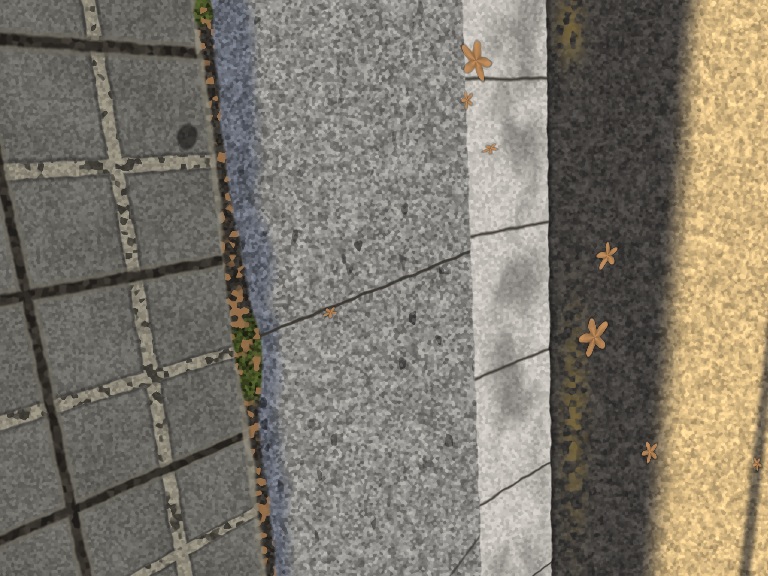
Give the GLSL for this texture, as a Shadertoy shader.

```glsl
// A street edge seen from above: ribbed pavers, weeds, speckled granite,
// pale kerb blocks and asphalt crossed by a shadow. Joints come from warped
// row coordinates; the grain is smooth cellular noise and layered sines.
#define GRAIN 190.0
#define GRANITE vec3(0.54, 0.535, 0.52)
#define PAVER vec3(0.405, 0.40, 0.38)
#define RIB vec3(0.56, 0.54, 0.48)
#define JOINT vec3(0.19, 0.175, 0.155)
#define KERB vec3(0.73, 0.715, 0.69)
#define ASPHALT vec3(0.255, 0.245, 0.235)
#define SUNLIT vec3(0.84, 0.72, 0.51)
#define WEED vec3(0.17, 0.20, 0.085)
#define LEAF vec3(0.70, 0.51, 0.33)

// Smoothly blended random value per cell, 0 to 1
float cells(vec2 p) {
    vec2 base = floor(p), f = p - base;
    float sum = 0.0, total = 0.0;
    for (int n = 0; n < 9; n++) {
        vec2 o = vec2(n % 3 - 1, n / 3 - 1);
        vec3 h = fract((base + o + 50.0).xyx * vec3(0.1031, 0.103, 0.0973));
        h += dot(h, h.yzx + 33.33);
        h = fract((h.xxy + h.yzz) * h.zyx);
        vec2 d = o + 0.15 + 0.7 * h.xy - f;
        float w = exp(-9.0 * dot(d, d));
        sum += w * h.z;
        total += w;
    }
    return sum / total;
}

// Layered sines, about -1 to 1
float waves(vec2 p) {
    float s = 0.0, a = 0.5;
    for (int i = 0; i < 4; i++) {
        s += a * sin(p.x + 1.7 * sin(p.y));
        p = mat2(1.5, 1.1, -1.1, 1.5) * p + 2.3;
        a *= 0.6;
    }
    return s;
}

float stripe(float d, float halfWidth, float soft) {
    return 1.0 - smoothstep(halfWidth - soft, halfWidth + soft, abs(d));
}

float glow(vec2 d, vec2 size) {
    d /= size;
    return exp(-dot(d, d));
}

// Row number k where a*k*k - b*k + c = 0: rows that shrink and tilt
float rowIndex(float a, float b, float c) {
    return (b - sqrt(max(b * b - 4.0 * a * c, 0.0))) / (2.0 * a);
}

// Distance to the nearest even grid line
float gridGap(vec2 g, vec2 scale) {
    vec2 d = abs(g - 2.0 * round(g * 0.5)) * scale;
    return min(d.x, d.y);
}

vec3 paving(vec2 p, float grain, float grit, float soft) {
    float x = p.x - 0.191, width = 0.217 - 0.045 * p.y;
    float row = rowIndex(0.0045, 0.2118 - 0.125 * x, p.y - 0.0816 - 0.07 * x);
    vec2 grid = vec2((p.x - 0.153 - 0.169 * p.y) / width, row);
    float rib = gridGap(grid - vec2(0, 1), vec2(width, 0.19));
    float joint = gridGap(grid + vec2(1, 0), vec2(width, 0.19));
    vec3 col = PAVER * (0.83 + 0.34 * grain) + 0.025 * waves(p * 17.0);
    col *= 1.0 - 0.28 * stripe(rib - 0.014, 0.003, 0.003);
    vec3 ribCol = RIB * (0.85 + 0.3 * grain) * (1.0 - 0.55 * smoothstep(0.66, 0.85, grit));
    col = mix(col, ribCol, stripe(rib, 0.0115, soft));
    col = mix(col, RIB * 0.75, 0.6 * stripe(joint - 0.012, 0.004, 0.003));
    return mix(col, JOINT * (0.6 + 0.8 * grit), stripe(joint, 0.0085, 0.003));
}

vec3 kerb(vec2 p, float grain, float soft) {
    float x = p.x - 0.885;
    float row = rowIndex(0.01215, 0.2726 - 0.2 * x, p.y - 0.137);
    float stain = smoothstep(-0.3, 0.8, waves(p * vec2(22, 13))) * stripe(x - 0.012, 0.045, 0.025);
    vec3 col = KERB * (0.91 + 0.22 * grain) * (1.04 - 0.3 * stain);
    return mix(col, JOINT * 1.15, 0.9 * stripe((row - round(row)) * 0.24, 0.0025, soft + 0.001));
}

void mainImage(out vec4 fragColor, in vec2 fragCoord) {
    // Height is one unit and y runs downward
    vec2 p = vec2(fragCoord.x, iResolution.y - fragCoord.y) / iResolution.y;
    float soft = 1.0 / iResolution.y;
    vec2 w = p + 0.0018 * vec2(waves(p * 65.0), waves(p.yx * 65.0 + 4.0));
    float grain = cells(p * GRAIN), grit = cells(p * GRAIN * 0.5), blotch = waves(p * 15.0);

    // Pavers with one dark spot and a pale rim
    vec3 col = paving(w, grain, grit, soft);
    float seam = w.x - 0.338 - 0.122 * p.y;
    col = mix(col, RIB * (0.7 + 0.4 * grit), 0.75 * stripe(seam + 0.002, 0.006, 0.003));
    col *= 1.0 - 0.5 * smoothstep(0.2, 0.5, glow(w - vec2(0.325, 0.238), vec2(0.016, 0.022)));

    // Granite slabs: bluish rough margin, pits and slanted joints
    vec3 stone = GRANITE * (0.62 + 0.52 * grain + 0.24 * grit) + 0.018 * blotch;
    float margin = seam - 0.095 + 0.045 * p.y - 0.012 * blotch;
    stone *= mix(vec3(0.72, 0.76, 0.86), vec3(1), smoothstep(-0.02, 0.012, margin));
    stone *= 1.0 - 0.4 * smoothstep(0.95, 0.99, cells(p * vec2(75, 48)));
    float slabJoint = stripe(w.y - 0.576 + 0.4 * (p.x - 0.469), 0.0027, soft);
    slabJoint += 0.7 * stripe((w.y - 1.0 + 1.34 * (p.x - 0.781)) * 0.6, 0.0016, soft);
    stone = mix(stone, JOINT * 1.1, 0.9 * slabJoint);
    col = mix(col, stone, smoothstep(-soft, soft, seam - 0.008));

    // Soil, dry litter and green tufts in the seam
    float tuft = glow(p - vec2(0.433, 0.622), vec2(0.035, 0.075)) + glow(p - vec2(0.348, 0.02), vec2(0.025));
    float litter = glow(vec2(0, p.y - 0.46), vec2(0.13));
    vec3 soil = mix(JOINT * (0.6 + 0.8 * grain), LEAF * 0.85, smoothstep(0.58, 0.8, grit));
    soil = mix(soil, WEED * (0.5 + 1.5 * grain), smoothstep(0.2, 0.55, tuft) * smoothstep(0.85, 0.65, grit));
    float weedWidth = 0.008 + 0.009 * litter + 0.019 * tuft + 0.005 * blotch;
    col = mix(col, soil, 0.95 * stripe(seam - 0.012 - 0.006 * tuft, weedWidth, 0.004));

    // Kerb
    float kerbEdge = w.x - 0.803 - 0.033 * p.y;
    col = mix(col, kerb(w, grain, soft), smoothstep(-soft, soft, kerbEdge));

    // Asphalt, worn yellow paint, sunlight and a thin pole shadow
    float roadEdge = w.x - 0.948 - 0.01 * p.y;
    vec3 road = ASPHALT * (0.6 + 0.45 * grain + 0.35 * grit);
    float paint = glow(p - vec2(0.99, 0.05), vec2(0.023, 0.055)) + glow(p - vec2(0.997, 0.73), vec2(0.021, 0.17));
    road = mix(road, vec3(0.51, 0.43, 0.23), 0.75 * paint * smoothstep(0.2, 0.75, grit));
    float sun = smoothstep(-0.03, 0.032, p.x - 1.205 + 0.072 * p.y + 0.003 * blotch);
    sun *= 1.0 - 0.75 * stripe(p.x - 1.405 + 0.112 * p.y, 0.009, 0.007);
    road = mix(road, SUNLIT * (0.73 + 0.3 * grain + 0.25 * grit), sun);
    road *= 1.0 - 0.35 * stripe(roadEdge, 0.006, 0.005);
    col = mix(col, road, smoothstep(-soft, soft, roadEdge));

    // Fallen leaves: position, size, turn
    vec4 leaves[8] = vec4[8](
        vec4(0.826, 0.105, 0.038, -0.3), vec4(0.851, 0.259, 0.012, 1.2), vec4(1.054, 0.444, 0.026, 0.5),
        vec4(1.031, 0.585, 0.037, 0.3), vec4(1.128, 0.785, 0.021, 0.2), vec4(1.314, 0.806, 0.012, 0),
        vec4(0.573, 0.543, 0.013, 1.1), vec4(0.812, 0.174, 0.015, 0.2));
    for (int i = 0; i < 8; i++) {
        vec4 leaf = leaves[i];
        float c = cos(leaf.w), s = sin(leaf.w);
        vec2 q = mat2(c, -s, s, c) * (w - leaf.xy) * vec2(1.5, 1);
        float lobes = cos(5.0 * atan(q.x, q.y + 1e-5));
        float edge = length(q) - leaf.z * (0.7 + 0.3 * lobes);
        col *= 1.0 - 0.3 * (1.0 - smoothstep(0.0, 0.006, edge));
        col = mix(col, LEAF * (0.87 + 0.12 * lobes + 0.12 * grit), 1.0 - smoothstep(-soft, soft, edge));
    }
    fragColor = vec4(clamp(col, 0.0, 1.0), 1);
}
```
